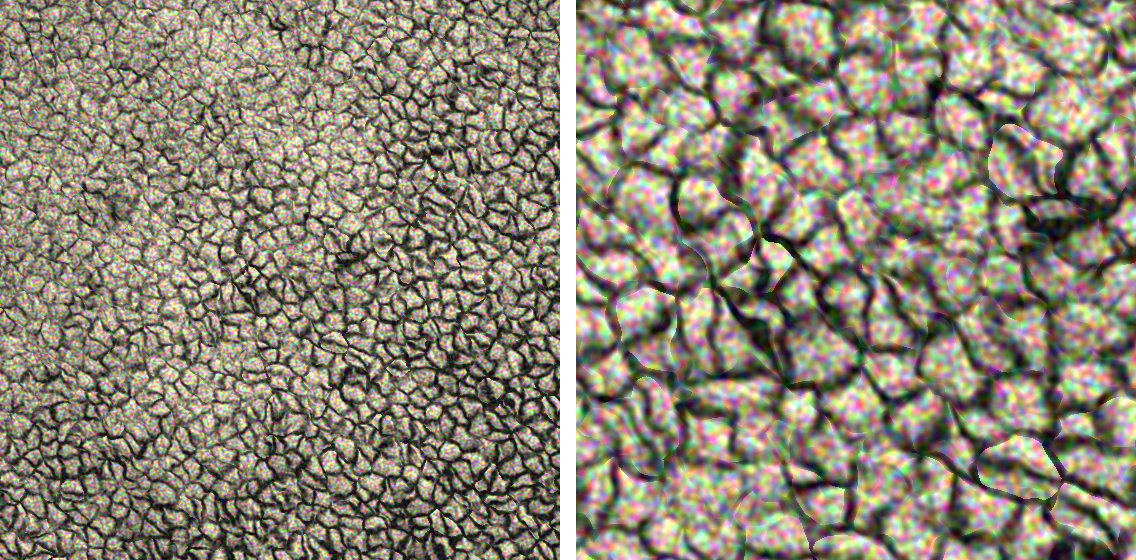
Left, the full canvas; right, a detail of the centre.
Give the GLSL for this texture, as a WebGL 2 fragment shader.

```glsl
#version 300 es
precision highp float;

uniform vec2 u_resolution;
out vec4 outColor;

const vec3 HIDE = vec3(0.79, 0.745, 0.645);
const vec3 CREVICE = vec3(0.11, 0.11, 0.1);

// Integer hash of a lattice cell, two values in 0..1
vec2 hash2(vec2 cell) {
    uvec2 v = uvec2(ivec2(cell)) * 1664525u + 1013904223u;
    v.x += v.y * 1664525u;
    v.y += v.x * 1664525u;
    v ^= v >> 16u;
    v.x += v.y * 1664525u;
    v.y += v.x * 1664525u;
    v ^= v >> 16u;
    return vec2(v >> 16u) / 65535.0;
}

float cornerSlope(vec2 cell, vec2 offset) {
    float angle = 6.2832 * hash2(cell).x;
    return dot(vec2(cos(angle), sin(angle)), offset);
}

float gradientNoise(vec2 p) {
    vec2 i = floor(p);
    vec2 f = p - i;
    vec2 u = f * f * f * (f * (f * 6.0 - 15.0) + 10.0);
    vec2 e = vec2(1.0, 0.0);
    float low = mix(cornerSlope(i, f), cornerSlope(i + e, f - e), u.x);
    float high = mix(cornerSlope(i + e.yx, f - e.yx), cornerSlope(i + 1.0, f - 1.0), u.x);
    return mix(low, high, u.y);
}

vec2 noisePair(vec2 p) {
    return vec2(gradientNoise(p), gradientNoise(p + vec2(37.3, 71.9)));
}

vec2 rotate(vec2 p, float angle) {
    float c = cos(angle);
    float s = sin(angle);
    return vec2(c * p.x - s * p.y, s * p.x + c * p.y);
}

// Cellular pebbles: x is the distance to the border, yz the offset from the centre
vec3 pebbles(vec2 p) {
    vec2 base = floor(p);
    vec2 nearest = vec2(8.0);
    vec2 second = vec2(8.0);
    for (int y = -2; y <= 2; y++) {
        for (int x = -2; x <= 2; x++) {
            vec2 cell = base + vec2(x, y);
            vec2 toSeed = cell + 0.05 + 0.9 * hash2(cell) - p;
            float d = dot(toSeed, toSeed);
            if (d < dot(nearest, nearest)) {
                second = nearest;
                nearest = toSeed;
            } else if (d < dot(second, second)) {
                second = toSeed;
            }
        }
    }
    float gap = max(length(second - nearest), 0.001);
    float border = 0.5 * (dot(second, second) - dot(nearest, nearest)) / gap;
    return vec3(border, -nearest);
}

float groove(float dist, float width) {
    return 1.0 - smoothstep(0.0, width, dist);
}

// Side light over a pebble, fading out at its border
float sideLight(vec3 pebble, vec2 light) {
    return dot(pebble.yz, light) * smoothstep(0.0, 0.16, pebble.x);
}

// Coloured speckle, with a turned lattice for each channel
vec3 speckle(vec2 uv, float frequency) {
    return vec3(gradientNoise(rotate(uv, 0.4) * frequency),
                gradientNoise(rotate(uv, 1.3) * frequency + 211.0),
                gradientNoise(rotate(uv, 2.2) * frequency + 433.0));
}

void main() {
    vec2 uv = gl_FragCoord.xy / u_resolution.y;

    // Warped coordinates, stretched along the falling diagonal
    vec2 warped = uv + 0.016 * noisePair(uv * 13.0) + 0.011 * noisePair(uv * 46.0);
    vec2 hideUv = rotate(warped, 0.7854) * vec2(0.84, 1.1);
    vec2 light = rotate(normalize(vec2(0.3, 1.0)), 0.7854);

    // Relief grows towards the lower right and varies in patches
    float relief = smoothstep(-0.8, 0.7, uv.x - uv.y + 0.8 * gradientNoise(uv * 3.5 + 5.0));
    float patchy = smoothstep(-0.35, 0.35, gradientNoise(uv * 26.0 + 23.0) + 0.3 * relief);

    // Large pebbles and the finer wrinkles across them
    vec3 coarse = pebbles(hideUv * 34.0);
    vec3 fine = pebbles(hideUv * 58.0 + 19.0);
    float crack = groove(coarse.x, mix(0.18, 0.28, relief)) * mix(0.2, 1.0, patchy);
    float wrinkle = groove(fine.x, 0.24) * mix(1.0, 0.5, patchy);
    float dome = smoothstep(0.0, 0.42, coarse.x);
    float slope = sideLight(coarse, light) * mix(0.18, 0.42, relief);
    slope += sideLight(fine, light) * 0.18;

    // Long diagonal creases and a few sunken pits
    vec2 creaseUv = rotate(warped, 0.9) * vec2(8.0, 22.0);
    float creaseMask = smoothstep(0.0, 0.3, gradientNoise(uv * 9.0 + 61.0));
    float crease = groove(abs(gradientNoise(creaseUv)), 0.1) * creaseMask;
    float pit = smoothstep(0.42, 0.65, gradientNoise(warped * 12.0 + 83.0));

    // Broad light across the hide, dimmer at the edges and in soft blotches
    float glow = 0.18 * smoothstep(0.85, 0.05, length(uv - vec2(0.55, 0.64))) - 0.08;
    float mottle = 0.16 * gradientNoise(uv * 5.0) + 0.16 * gradientNoise(uv * 14.0 + 7.0);
    mottle += 0.2 * gradientNoise(uv * 70.0);

    float tone = 0.85 + 0.13 * dome + slope + glow + mottle;
    tone -= mix(0.55, 0.8, relief) * crack + 0.28 * wrinkle + 0.42 * crease + 0.35 * pit;
    tone = clamp(tone, 0.0, 1.15);

    vec3 grain = speckle(uv, 180.0) + 0.45 * speckle(uv + 3.0, 95.0);
    vec3 color = mix(CREVICE, HIDE, tone);
    color += grain * vec3(0.47, 0.55, 0.52) * mix(0.45, 1.0, tone);
    outColor = vec4(clamp(color, 0.0, 1.0), 1.0);
}
```
